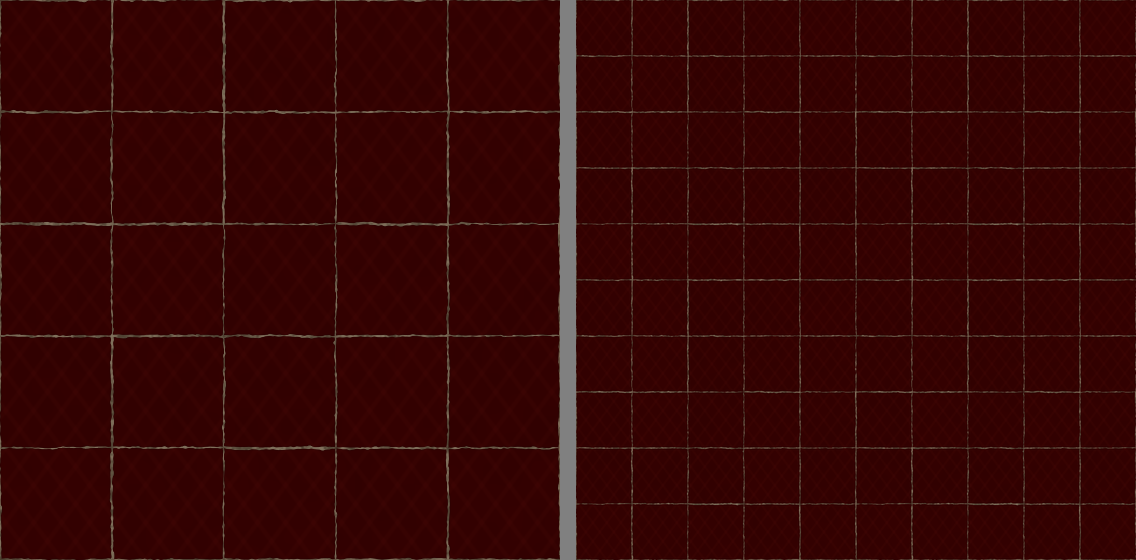
Left: one tile. Right: repeated 2 by 2.
A Shadertoy shader for this pattern:

```glsl
// Dark red square tiles with a faint diamond lattice, parted by thin ragged grout.
// Each grout segment has its own width; wrapped noise bends it, chips both of its
// edges and mottles its colour, so the whole sheet tiles without a seam.

const float TILES = 5.0;                  // tiles across and down
const vec2 DIAMONDS = vec2(4.0, 3.0);     // diamonds per tile
const vec3 GLAZE = vec3(0.198, 0.004, 0.003);
const vec3 LATTICE = vec3(0.232, 0.017, 0.013);
const vec3 GROUT_DARK = vec3(0.30, 0.25, 0.19);
const vec3 GROUT_LIGHT = vec3(0.50, 0.44, 0.36);

float hash(vec2 p) {
    return fract(sin(dot(p, vec2(12.9898, 78.233))) * 43758.5453);
}

// Smooth noise along a line, wrapping after the whole sheet
float lineNoise(float along, float perTile, float seed) {
    float t = along * perTile;
    float cell = floor(t);
    float f = fract(t);
    float period = TILES * perTile;
    float a = hash(vec2(mod(cell, period), seed));
    float b = hash(vec2(mod(cell + 1.0, period), seed));
    return mix(a, b, f * f * (3.0 - 2.0 * f));
}

// Smooth noise over the plane, wrapping on both axes
float planeNoise(vec2 p, float perTile) {
    vec2 t = p * perTile;
    vec2 c = floor(t);
    vec2 f = fract(t);
    f = f * f * (3.0 - 2.0 * f);
    float period = TILES * perTile;
    vec2 lo = mod(c, period);
    vec2 hi = mod(c + 1.0, period);
    float bottom = mix(hash(lo), hash(vec2(hi.x, lo.y)), f.x);
    float top = mix(hash(vec2(lo.x, hi.y)), hash(hi), f.x);
    return mix(bottom, top, f.y);
}

// Signed distance to the ragged grout line nearest in "across", in tile units
float groutDistance(float across, float along, float axisSeed) {
    float nearest = floor(across + 0.5);
    float seed = axisSeed + 7.0 * mod(nearest, TILES);
    float segment = mod(floor(along), TILES);

    float bend = (lineNoise(along, 7.0, seed) - 0.5) * 0.012;
    float offset = across - nearest + bend;
    float sideSeed = seed + (offset < 0.0 ? 2.3 : 4.1);

    float width = mix(0.005, 0.011, hash(vec2(segment, seed + 0.7)));
    float chips = (lineNoise(along, 32.0, sideSeed) - 0.5) * 0.009;
    float notch = smoothstep(0.72, 1.0, lineNoise(along, 17.0, sideSeed + 0.9)) * 0.007;
    return abs(offset) - max(width + chips + notch, 0.002);
}

// Soft crossing diagonals forming upright diamonds
float diamondLattice(vec2 p, float halfWidth, float blur) {
    vec2 q = p * DIAMONDS - vec2(0.2, 0.0);
    vec2 diagonals = vec2(q.x + q.y, q.x - q.y);
    vec2 d = abs(fract(diagonals + 0.5) - 0.5) / length(DIAMONDS);
    vec2 bands = 1.0 - smoothstep(halfWidth - blur, halfWidth + blur, d);
    return 0.5 * (bands.x + bands.y);
}

// Glazed face with slight differences from tile to tile
vec3 tileColour(vec2 p) {
    vec2 id = mod(floor(p), TILES);
    float tone = 1.0 + (hash(id + 3.7) - 0.5) * 0.03;
    float cloud = (planeNoise(p, 5.0) - 0.5) * 0.05;
    float lattice = diamondLattice(p, 0.020, 0.012);
    return mix(GLAZE, LATTICE, lattice) * (tone + cloud);
}

// Stony grout, mottled at two sizes
vec3 groutColour(vec2 p) {
    float mottle = 0.6 * planeNoise(p, 14.0) + 0.4 * planeNoise(p, 50.0);
    return mix(GROUT_DARK, GROUT_LIGHT, smoothstep(0.1, 0.8, mottle));
}

void mainImage(out vec4 fragColor, in vec2 fragCoord) {
    vec2 p = fragCoord / iResolution.xy * TILES;
    float pixel = TILES / iResolution.y;

    float vertical = groutDistance(p.x, p.y, 11.0);
    float horizontal = groutDistance(p.y, p.x, 61.0);
    float d = min(vertical, horizontal);

    // Narrow shade where the glaze meets the grout
    float shade = 1.0 - 0.15 * (1.0 - smoothstep(0.0, 0.016, d));
    float grout = 1.0 - smoothstep(-0.6 * pixel, 0.6 * pixel, d);

    vec3 colour = mix(tileColour(p) * shade, groutColour(p), grout);
    fragColor = vec4(colour, 1.0);
}
```
